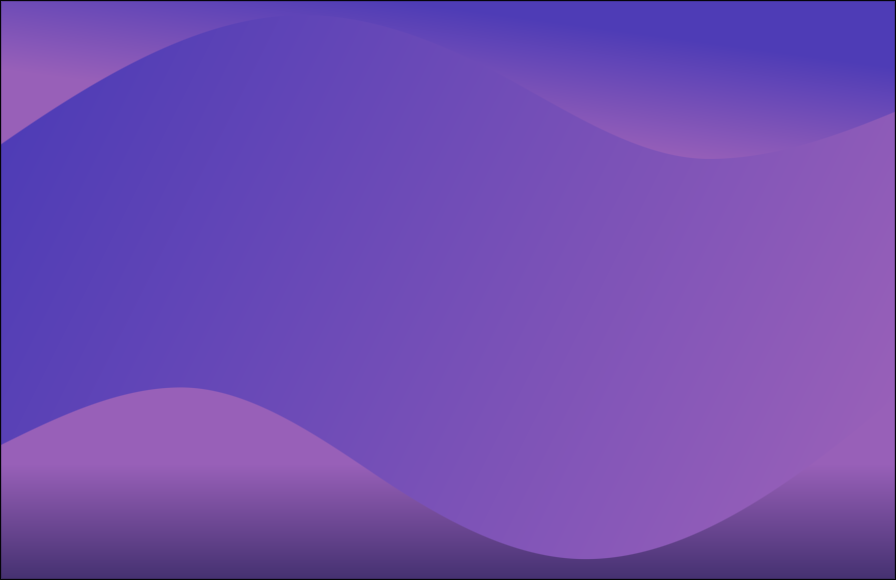
Write a Shadertoy shader that draws this background.

```glsl
// Violet diagonal wave band between glowing gradient fields, with a thin dark frame.

const vec3 BLUE = vec3(0.306, 0.235, 0.714);
const vec3 ORCHID = vec3(0.596, 0.376, 0.722);
const vec3 DUSK = vec3(0.267, 0.190, 0.440);
const vec3 FRAME = vec3(0.02, 0.015, 0.04);
const float FRAME_WIDTH = 0.0013;
const int KNOTS = 5;

// Smooth curve through knots stored as (x, height, slope).
float waveHeight(float x, vec3 knots[KNOTS]) {
    float height = knots[0].y;
    for (int i = 0; i < KNOTS - 1; i++) {
        vec3 a = knots[i];
        vec3 b = knots[i + 1];
        if (x >= a.x) {
            float span = b.x - a.x;
            float t = (x - a.x) / span;
            float s = 1.0 - t;
            height = mix(a.y, b.y, t * t * (3.0 - 2.0 * t))
                   + span * t * s * (a.z * s - b.z * t);
        }
    }
    return height;
}

// Antialiased coverage of the side where the signed value is positive.
float coverage(float signedValue) {
    float blur = 0.7 * fwidth(signedValue);
    return smoothstep(-blur, blur, signedValue);
}

vec3 blend(vec3 from, vec3 to, float amount) {
    return mix(from, to, clamp(amount, 0.0, 1.0));
}

void mainImage(out vec4 fragColor, in vec2 fragCoord) {
    vec2 uv = fragCoord / iResolution.xy;

    // Crest and trough of the two band edges
    vec3 upperKnots[KNOTS] = vec3[KNOTS](
        vec3(0.0, 0.750, 1.075), vec3(0.3385, 0.974, 0.0),
        vec3(0.565, 0.866, -0.845), vec3(0.7917, 0.726, 0.0),
        vec3(1.0, 0.808, 0.645));
    vec3 lowerKnots[KNOTS] = vec3[KNOTS](
        vec3(0.0, 0.232, 0.77), vec3(0.2018, 0.332, 0.0),
        vec3(0.4167, 0.184, -1.045), vec3(0.6536, 0.036, 0.0),
        vec3(1.0, 0.316, 1.306));
    float aboveBand = coverage(uv.y - waveHeight(uv.x, upperKnots));
    float belowBand = coverage(waveHeight(uv.x, lowerKnots) - uv.y);

    // Gradient fields
    float depth = 1.0 - uv.y;
    vec3 band = blend(BLUE, ORCHID, 0.873 * uv.x + 0.284 * (depth - 0.25));
    vec3 sky = blend(BLUE, ORCHID, 4.76 * depth + 0.43 - 0.987 * uv.x);
    vec3 ground = blend(DUSK, ORCHID, uv.y / 0.2);

    vec3 color = mix(band, sky, aboveBand);
    color = mix(color, ground, belowBand);

    // Hairline frame
    vec2 inset = min(fragCoord, iResolution.xy - fragCoord);
    float edge = FRAME_WIDTH * iResolution.x - min(inset.x, inset.y);
    color = blend(color, FRAME, edge + 0.5);

    fragColor = vec4(color, 1.0);
}
```
